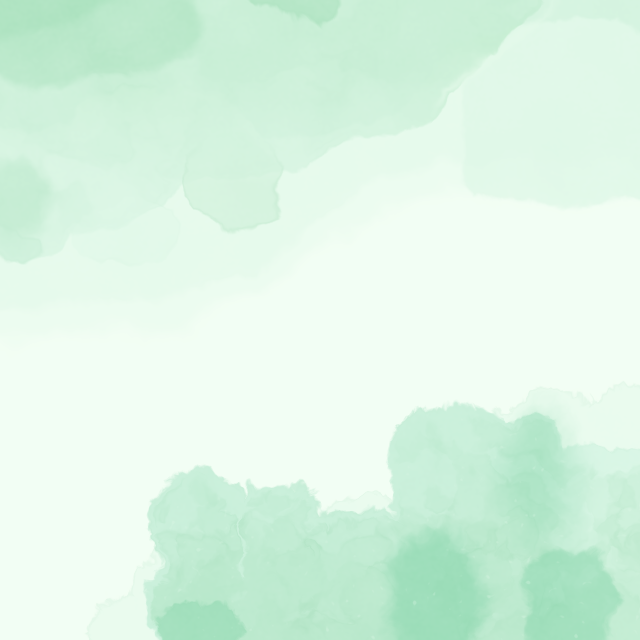
Write a Shadertoy shader that draws this background.

```glsl
const vec3 PAPER = vec3(0.95, 0.995, 0.955);
const vec3 MIST = vec3(0.87, 0.97, 0.905);
const vec3 MINT = vec3(0.79, 0.935, 0.845);
const vec3 LEAF = vec3(0.65, 0.875, 0.73);
const vec3 JADE = vec3(0.54, 0.84, 0.68);

vec2 hashDir(vec2 c) {
  vec2 h = vec2(dot(c, vec2(127.1, 311.7)), dot(c, vec2(269.5, 183.3)));
  return 2.0 * fract(sin(h) * 43758.55) - 1.0;
}

float gradNoise(vec2 p) {
  vec2 i = floor(p), f = fract(p), e = vec2(1, 0);
  vec2 u = f * f * f * (f * (f * 6.0 - 15.0) + 10.0);
  float low = mix(dot(hashDir(i), f), dot(hashDir(i + e), f - e), u.x);
  float high = mix(dot(hashDir(i + e.yx), f - e.yx), dot(hashDir(i + 1.0), f - 1.0), u.x);
  return mix(low, high, u.y);
}

float fbm(vec2 p, int octaves) {
  float sum = 0.0, gain = 0.5;
  for (int i = 0; i < octaves; i++) {
    sum += gain * gradNoise(p);
    p = mat2(1.6, 1.2, -1.2, 1.6) * p + 7.3;
    gain *= 0.5;
  }
  return sum;
}

vec2 ragged(vec2 p, float scale, float amount) {
  return p + amount * vec2(fbm(p * scale + 3.7, 4), fbm(p * scale + 41.2, 4));
}

float ellipse(vec2 p, float x, float y, float rx, float ry) {
  vec2 r = vec2(rx, ry), q = (p - vec2(x, y)) / r;
  float k = length(q);
  return k * (k - 1.0) / max(length(q / r), 0.001);
}

float roundBox(vec2 p, float x, float y, float halfW, float halfH) {
  vec2 q = abs(p - vec2(x, y)) - vec2(halfW, halfH) + 0.05;
  return length(max(q, 0.0)) + min(max(q.x, q.y), 0.0) - 0.05;
}

// Translucent pigment with a thin dried rim just inside the edge
vec3 wash(vec3 base, vec3 pigment, float d, float soft, float alpha, float rim) {
  float line = exp(-pow((d + 0.002) / 0.0025, 2.0));
  base = mix(base, pigment, smoothstep(soft, -soft, d) * alpha);
  return base * (1.0 - rim * line * vec3(1.0, 0.45, 0.8));
}

vec3 upperSky(vec3 col, vec2 p) {
  vec2 w = ragged(ragged(p, 8.0, 0.075), 38.0, 0.014);
  float x = w.x, dry = 1.6 * smoothstep(-0.1, 0.3, gradNoise(p * 7.0));

  // Faint veil and broad right-hand wash
  float veil = 0.48 + 0.22 * smoothstep(0.2, 0.72, x) - w.y;
  col = wash(col, MIST, veil, 0.02, 0.3, 0.0);
  col = wash(col, MIST, veil + 0.045, 0.012, 0.4, 0.006 * dry);
  col = wash(col, MIST, max(0.735 - x, 0.695 - w.y), 0.007, 0.7, 0.008 * dry);

  // Stepped main wash, climbing along the right diagonal
  float shore = 0.6 + 0.04 * smoothstep(0.04, 0.14, x) + 0.08 * smoothstep(0.16, 0.32, x)
    + 0.09 * smoothstep(0.38, 0.7, x) + 0.25 * clamp((x - 0.68) / 0.2, 0.0, 1.0) - w.y;
  vec3 body = mix(vec3(0.85, 0.96, 0.89), vec3(0.77, 0.93, 0.82), smoothstep(0.7, 0.96, p.y));
  col = wash(col, body, shore, 0.004, 0.88, 0.012 * dry);
  float crest = 0.8 + 0.06 * smoothstep(0.0, 0.25, x) - 0.075 * smoothstep(0.33, 0.43, x)
    + 0.18 * smoothstep(0.5, 0.83, x) - w.y;
  col = wash(col, MINT, crest, 0.005, 0.45, 0.01 * dry);

  // Broken overlapping glazes
  for (float k = 0.0; k < 3.0; k++) {
    float glaze = 0.09 * fbm(w * vec2(5.0 + k, 8.0) + 23.0 * k, 3);
    col = wash(col, mix(MIST, MINT, 0.5 * k), max(shore + 0.012, glaze), 0.003, 0.17, 0.007 * dry);
  }

  // Hanging lobes, dissolving upward
  col = wash(col, MIST, ellipse(w, 0.2, 0.635, 0.08, 0.055), 0.003, 0.45, 0.018 * dry);
  float low = smoothstep(0.8, 0.7, p.y);
  float lobe = ellipse(w, 0.365, 0.72, 0.078, 0.087);
  col = wash(col, vec3(0.82, 0.945, 0.86), lobe, 0.0025, 0.75 * low, 0.035 * low);

  // Concentrated pools
  col = wash(col, LEAF, ellipse(w, 0.1, 0.965, 0.22, 0.1), 0.012, 0.45, 0.008 * dry);
  col = wash(col, LEAF, ellipse(w, 0.02, 1.03, 0.17, 0.085), 0.015, 0.5, 0.0);
  col = wash(col, LEAF, ellipse(w, 0.45, 1.01, 0.085, 0.045), 0.004, 0.55, 0.015);
  col = wash(col, LEAF, ellipse(w, 0.0, 0.69, 0.07, 0.06), 0.02, 0.3, 0.0);
  col = wash(col, MINT, ellipse(w, 0.01, 0.62, 0.055, 0.022), 0.004, 0.55, 0.015);

  // Lifted diagonal streak
  float along = smoothstep(0.67, 0.7, p.x) * smoothstep(0.9, 0.82, p.x);
  float streak = exp(-pow((w.y - 0.845 - 0.88 * (x - 0.69)) / 0.01, 2.0));
  return mix(col, vec3(0.9, 0.98, 0.92), 0.6 * along * streak);
}

vec3 lowerFoliage(vec3 col, vec2 p) {
  vec2 w = ragged(ragged(p, 14.0, 0.06), 55.0, 0.02);
  float dry = 1.6 * smoothstep(-0.1, 0.3, gradNoise(p * 9.0 + 5.0));

  // Pale skirts
  float skirt = min(ellipse(w, 0.2, 0.025, 0.06, 0.045), ellipse(w, 0.26, 0.08, 0.05, 0.08));
  skirt = min(skirt, ellipse(w, 0.57, 0.19, 0.065, 0.04));
  skirt = min(skirt, ellipse(w, 0.85, 0.3, 0.11, 0.09));
  skirt = min(skirt, ellipse(w, 1.0, 0.33, 0.11, 0.065));
  col = wash(col, MIST, skirt, 0.0025, 0.42, 0.025);

  // Clustered crowns with blunt tops
  float mass = ellipse(w, 0.72, -0.05, 0.48, 0.23);
  mass = min(mass, roundBox(w, 0.312, 0.1, 0.075, 0.157));
  mass = min(mass, roundBox(w, 0.435, 0.1, 0.065, 0.145));
  mass = min(mass, roundBox(w, 0.57, 0.08, 0.1, 0.12));
  mass = min(mass, roundBox(w, 0.69, 0.18, 0.07, 0.182));
  mass = min(mass, roundBox(w, 0.8, 0.16, 0.08, 0.195));
  mass = min(mass, roundBox(w, 0.97, 0.12, 0.14, 0.18));
  vec3 body = mix(vec3(0.78, 0.935, 0.85), vec3(0.85, 0.965, 0.9), smoothstep(0.84, 0.96, p.x));
  col = wash(col, body, mass, 0.004, 0.92, 0.022 * dry);

  // Overlapping glazes with thin contours
  for (float k = 0.0; k < 4.0; k++) {
    float glaze = 0.09 * fbm(w * (7.0 + 1.5 * k) + 19.0 * k, 3) + 0.1 * (p.y - 0.25 + 0.05 * k);
    col = wash(col, LEAF, max(mass + 0.012, glaze), 0.003, 0.13, 0.015 * dry);
  }

  // Deep wet pools
  col = wash(col, JADE, ellipse(w, 0.84, 0.26, 0.055, 0.1), 0.035, 0.33, 0.0);
  col = wash(col, JADE, ellipse(w, 0.68, 0.06, 0.075, 0.11), 0.022, 0.6, 0.0);
  col = wash(col, JADE, ellipse(w, 0.89, 0.06, 0.07, 0.085), 0.009, 0.52, 0.006);
  col = wash(col, JADE, ellipse(w, 0.31, 0.0, 0.065, 0.057), 0.004, 0.45, 0.015);

  // Light paper flecks
  float fleck = smoothstep(0.32, 0.55, gradNoise(p * 95.0)) * smoothstep(0.0, -0.02, mass);
  return mix(col, MIST, 0.3 * fleck);
}

void mainImage(out vec4 fragColor, in vec2 fragCoord) {
  vec2 p = fragCoord / iResolution.xy;
  vec3 col = lowerFoliage(upperSky(PAPER, p), p);

  // Pigment mottling, strongest where the paint is dense
  float density = clamp((PAPER.r - col.r) * 4.0, 0.0, 1.0);
  float mottle = 0.05 * fbm(p * 11.0, 5) + 0.012 * gradNoise(p * 120.0);
  fragColor = vec4(col + density * mottle * vec3(1.0, 0.4, 0.75), 1.0);
}
```
